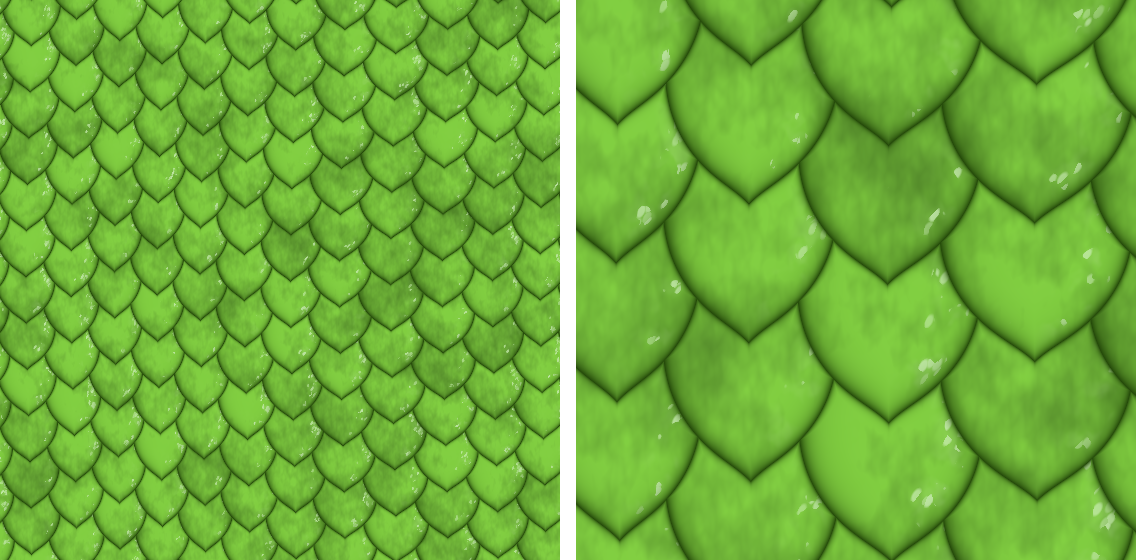
Left, the full canvas; right, a detail of the centre.
A Shadertoy shader for this pattern:

```glsl
// Overlapping glossy green scales with V-shaped tips, in staggered columns.
// Each scale is the lower part of a two-circle lens drawn out to a cusp;
// the highest tip lies on top. Layered sines mottle it, cellular flecks shine.

const float TAU = 6.2831853;
const vec2 REPEATS = vec2(11.98, 12.11);   // columns and rows on the canvas
const float LENS_SHIFT = 0.285;            // sideways shift of the two circles
const float LENS_RISE = 0.88;              // height of the widest part
const float LENS_RADIUS = 0.925;

const vec3 DEEP = vec3(0.13, 0.27, 0.03);
const vec3 MOSS = vec3(0.34, 0.56, 0.17);
const vec3 LEAF = vec3(0.49, 0.785, 0.245);
const vec3 SHINE = vec3(0.80, 0.94, 0.71);

float hash(vec2 p) {
    return fract(sin(dot(p, vec2(127.1, 311.7))) * 43758.55);
}

// Layered, turned sines, roughly -1 to 1.
float sineField(vec2 p) {
    float sum = 0.0, weight = 0.5;
    for (int i = 0; i < 4; i++) {
        sum += weight * sin(p.x + 1.3 * sin(p.y)) * cos(p.y + 0.9 * sin(0.7 * p.x));
        p = mat2(1.4, 1.1, -1.1, 1.4) * p + 2.7;
        weight *= 0.65;
    }
    return sum;
}

// Cellular noise: distance to the nearest point, and that point's random value.
vec2 cellular(vec2 p) {
    vec2 nearest = vec2(9.0, 0.0);
    for (int y = -1; y <= 1; y++)
    for (int x = -1; x <= 1; x++) {
        vec2 cell = floor(p) + vec2(x, y);
        vec2 point = cell + vec2(hash(cell), hash(cell + 57.3));
        float dist = length(p - point);
        if (dist < nearest.x) nearest = vec2(dist, hash(cell + 19.9));
    }
    return nearest;
}

// Canvas to lattice, with columns that widen and bend gently.
vec2 toLattice(vec2 uv) {
    vec2 q = uv * REPEATS;
    q.x -= 0.616 + 0.06 * cos(TAU * uv.y);
    q.x += 0.172 * (1.0 - cos(0.571 * (q.x + 0.17)));
    return q;
}

// Height of a column's tips: staggered by half a row, plus a slow wave.
float columnOffset(float column) {
    return 0.09 + 0.5 * mod(column, 2.0) + 0.142 * sin(0.571 * column + 0.2);
}

// Lift of the lens over the tip, which draws the tip out to a point.
float cusp(float x) {
    return 0.08 * (1.0 - exp(-abs(x) / 0.11));
}

// Signed distance inside the scale, from a point relative to the tip.
float scaleDepth(vec2 p) {
    return LENS_RADIUS - length(vec2(abs(p.x) + LENS_SHIFT, p.y - cusp(p.x) - LENS_RISE));
}

// Tip of the highest scale in a column whose lower edge is under the point.
vec2 coveringTip(vec2 q, float column) {
    float reach = abs(q.x - column) + LENS_SHIFT;
    float edge = LENS_RISE - sqrt(max(LENS_RADIUS * LENS_RADIUS - reach * reach, 0.0));
    float base = edge + cusp(q.x - column);
    float offset = columnOffset(column);
    return vec2(column, floor(q.y - base - offset) + offset);
}

// Small slanted flecks in a soft halo, gathered along the right-hand rim.
float gloss(vec2 p, float depth, float seed) {
    float band = smoothstep(0.04, 0.09, depth) * (1.0 - smoothstep(0.14, 0.38, depth))
               * smoothstep(-0.05, 0.3, p.x);
    float patches = smoothstep(-0.2, 0.45, sineField(p * 8.0 + seed * 40.0));
    float density = band * patches * (0.3 + 0.7 * seed) + 0.04 * patches;
    vec2 spot = cellular(vec2(p.x - 0.4 * p.y, p.y) * vec2(18.0, 11.0) + floor(seed * 900.0));
    float radius = 0.65 * smoothstep(spot.y, spot.y + 0.15, density);
    float fleck = (1.0 - smoothstep(radius - 0.3, radius + 0.1, spot.x))
                * smoothstep(0.0, 0.3, radius);
    return max(fleck * (0.5 + 0.4 * fract(spot.y * 37.0)), 0.25 * density);
}

void mainImage(out vec4 fragColor, in vec2 fragCoord) {
    vec2 uv = fragCoord / iResolution.xy;
    vec2 q = toLattice(uv);
    float middle = floor(q.x + 0.5);

    // Topmost scale
    vec2 tip = vec2(middle, -99.0);
    for (int i = -1; i <= 1; i++) {
        vec2 other = coveringTip(q, middle + float(i));
        bool within = abs(q.x - other.x) < LENS_RADIUS - LENS_SHIFT;
        if (within && other.y > tip.y) tip = other;
    }

    // Gap to the scales that lie above it
    float gap = 9.0;
    for (int i = -1; i <= 1; i++) {
        vec2 above = coveringTip(q, middle + float(i)) + vec2(0.0, 1.0);
        if (above.y > tip.y) gap = min(gap, max(-scaleDepth(q - above), 0.0));
    }

    vec2 p = q - tip;
    float depth = max(scaleDepth(p), 0.0);
    float seed = hash(vec2(tip.x, floor(tip.y + 0.5 - columnOffset(tip.x) + 40.0)));

    // Broad patches, small blotches and fine upright streaks
    float tone = 0.86 + 0.6 * sineField(uv * 21.0) + 0.3 * sineField(uv * vec2(110.0, 75.0));
    tone += 0.4 * (seed - 0.5) - 0.3 * (cellular(uv * vec2(130.0, 60.0)).x - 0.5);
    vec3 color = mix(MOSS, LEAF, clamp(tone, -0.1, 1.12));

    // Gloss, dark rim and cast shadow
    color = mix(color, SHINE, gloss(p, depth, seed));
    float rimWidth = mix(0.05, 0.034, smoothstep(-0.3, 0.4, p.x));
    float rim = 0.65 * exp(-depth / rimWidth) + 0.35 * exp(-depth / (2.6 * rimWidth));
    float shade = max(rim, exp(-gap / 0.022));
    fragColor = vec4(mix(color, DEEP, 0.95 * shade), 1.0);
}
```
